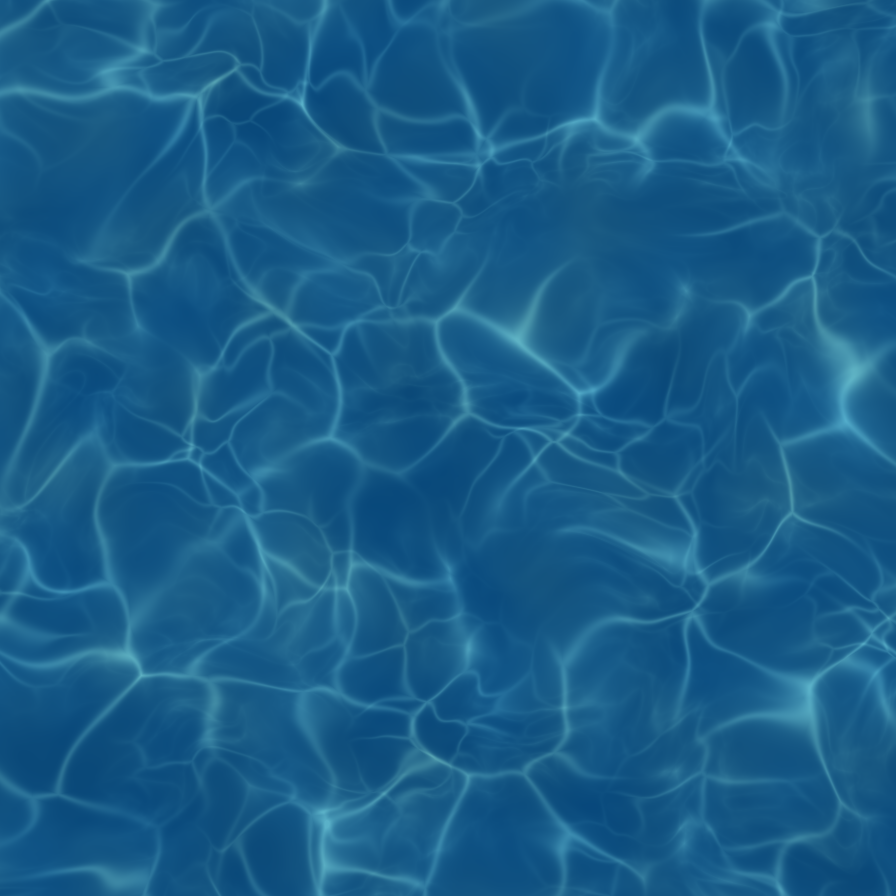
Write a Shadertoy shader that draws this texture.

```glsl
const vec3 DEEP_BLUE = vec3(0.035, 0.285, 0.480);
const vec3 LIGHT_CYAN = vec3(0.270, 0.580, 0.690);
const vec3 GREY_TINT = vec3(0.018, 0.004, -0.022);

const float BASE_LEVEL = 0.11;
const float CLOUD_SCALE = 5.0;
const float CLOUD_STRENGTH = 0.36;
const float MAX_LIGHT = 1.4;

const float NET_SCALE = 8.0;
const float NET_STRENGTH = 0.62;
const float NODE_STRENGTH = 0.62;
const float NODE_FALLOFF = 6.5;
const float FINE_SCALE = 15.0;
const float FINE_STRENGTH = 0.42;
const float JITTER = 0.85;

const float WISP_STRENGTH = 0.30;
const vec2 WISP_SCALE = vec2(9.0, 15.0);
const float SWELL_WARP = 0.07;
const float RIPPLE_WARP = 0.028;

vec2 hash2(vec2 p) {
    vec3 q = fract(p.xyx * vec3(0.1031, 0.1030, 0.0973));
    q += dot(q, q.yzx + 33.33);
    return fract((q.xx + q.yz) * q.zy);
}

float cornerGradient(vec2 cell, vec2 offset) {
    float angle = 6.2832 * hash2(cell).x;
    return dot(vec2(cos(angle), sin(angle)), offset);
}

// Gradient noise, roughly -0.7 to 0.7
float gradientNoise(vec2 p) {
    vec2 i = floor(p), f = fract(p);
    vec2 u = f * f * f * (f * (f * 6.0 - 15.0) + 10.0);
    vec2 e = vec2(0.0, 1.0);
    float low = mix(cornerGradient(i, f), cornerGradient(i + e.yx, f - e.yx), u.x);
    float high = mix(cornerGradient(i + e.xy, f - e.xy), cornerGradient(i + e.yy, f - e.yy), u.x);
    return mix(low, high, u.y);
}

float fbm(vec2 p) {
    float sum = 0.0, amplitude = 0.6;
    for (int i = 0; i < 4; i++) {
        sum += amplitude * gradientNoise(p);
        p = mat2(1.6, 1.2, -1.2, 1.6) * p + 7.3;
        amplitude *= 0.55;
    }
    return sum;
}

vec2 noisePair(vec2 p) {
    return vec2(gradientNoise(p + 11.7), gradientNoise(p + 53.2));
}

// Distances to the three nearest scattered points, in order
vec3 nearestThree(vec2 p) {
    vec2 cell = floor(p);
    vec3 near = vec3(9.0);
    for (int y = -1; y <= 1; y++)
    for (int x = -1; x <= 1; x++) {
        vec2 c = cell + vec2(x, y);
        float d = distance(p, c + 0.5 + JITTER * (hash2(c + 31.0) - 0.5));
        if (d < near.x) near = vec3(d, near.xy);
        else if (d < near.y) near = vec3(near.x, d, near.y);
        else near.z = min(near.z, d);
    }
    return near;
}

// Soft bright line that peaks on a cell border
float softLine(float d, float width) {
    float k = width * width / (width * width + d * d);
    return k * k;
}

float ridge(vec2 p) {
    return pow(max(1.0 - 2.2 * abs(gradientNoise(p)), 0.0), 3.0);
}

void mainImage(out vec4 fragColor, in vec2 fragCoord) {
    vec2 uv = fragCoord / iResolution.y;

    // Bend the surface with a slow swell and quick ripples
    vec2 swell = uv + SWELL_WARP * noisePair(uv * 5.0);
    vec2 bent = swell + RIPPLE_WARP * noisePair(swell * 14.0);
    vec2 curled = bent + 0.016 * noisePair(bent * 25.0 + 4.0);

    // Broad dark pools and smoky mottling
    float light = BASE_LEVEL + CLOUD_STRENGTH * fbm(bent * CLOUD_SCALE + 3.0);

    // Large caustic net with varying width and bright junctions
    vec3 net = nearestThree(bent * NET_SCALE + 20.0);
    float width = 0.10 + 0.10 * gradientNoise(uv * 9.0 + 40.0);
    float netMask = smoothstep(-0.38, 0.32, gradientNoise(uv * 6.0 + 17.0));
    light += NET_STRENGTH * netMask * softLine(net.y - net.x, width);
    float nodeMask = smoothstep(-0.25, 0.40, gradientNoise(uv * 7.0 + 71.0));
    light += NODE_STRENGTH * nodeMask * exp(-NODE_FALLOFF * (net.z - net.x));

    // Fine broken net, gathered in patches
    vec3 fine = nearestThree(curled * FINE_SCALE * vec2(0.9, 1.1) + 60.0);
    float fineMask = smoothstep(-0.15, 0.38, gradientNoise(swell * 5.0 + 90.0));
    light += FINE_STRENGTH * fineMask * softLine(fine.y - fine.x, 0.13);

    // Thin wisps, drawn out sideways
    float wispMask = smoothstep(-0.30, 0.35, gradientNoise(swell * 8.0 + 25.0));
    float wisps = ridge(curled * WISP_SCALE + 13.0) + 0.5 * ridge(curled * WISP_SCALE * 2.1 + 37.0);
    light += WISP_STRENGTH * wispMask * wisps * (0.6 + fbm(bent * 22.0));

    // Colour ramp with a slight shift of hue
    light = clamp(light, 0.0, MAX_LIGHT);
    vec3 color = mix(DEEP_BLUE, LIGHT_CYAN, light);
    color += GREY_TINT * 2.0 * gradientNoise(uv * 10.0 + 5.0) * (0.4 + light);
    fragColor = vec4(color, 1.0);
}
```
